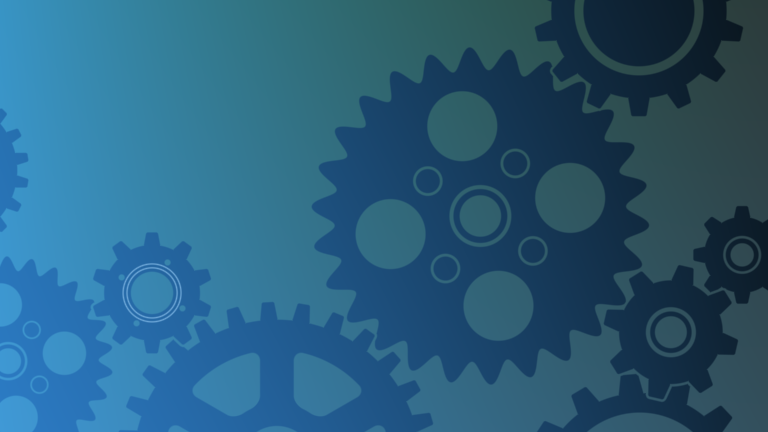
This background is drawn by a Shadertoy shader. Its source:

```glsl
const float TAU = 6.2831853;
const float GAP = 0.006;          // light slit between meshing gears
const float TOOTH_ROOT = 0.27;    // half widths, in shares of the tooth pitch
const float TOOTH_TIP = 0.19;
const float TOOTH_ROUND = 0.004;

// Gradient stops from left to right, for the upper and lower edge
const vec3 SKY_TOP_L = vec3(0.22, 0.58, 0.77);
const vec3 SKY_TOP_M = vec3(0.17, 0.38, 0.31);
const vec3 SKY_TOP_R = vec3(0.17, 0.23, 0.23);
const vec3 SKY_LOW_L = vec3(0.25, 0.60, 0.84);
const vec3 SKY_LOW_M = vec3(0.20, 0.44, 0.57);
const vec3 SKY_LOW_R = vec3(0.20, 0.31, 0.36);
const vec3 GEAR_TOP_L = vec3(0.14, 0.42, 0.66);
const vec3 GEAR_TOP_M = vec3(0.08, 0.22, 0.36);
const vec3 GEAR_TOP_R = vec3(0.03, 0.07, 0.10);
const vec3 GEAR_LOW_L = vec3(0.17, 0.48, 0.77);
const vec3 GEAR_LOW_M = vec3(0.13, 0.36, 0.58);
const vec3 GEAR_LOW_R = vec3(0.05, 0.12, 0.18);
const vec3 PALE_LINE = vec3(0.50, 0.72, 0.90);

vec3 bezier(vec3 a, vec3 b, vec3 c, float t) {
    return mix(mix(a, b, t), mix(b, c, t), t);
}

float disc(vec2 p, float r) { return length(p) - r; }

float ring(vec2 p, float r, float width) {
    return abs(length(p) - r) - 0.5 * width;
}

// Folds the plane into one of n sectors whose middle lies on +x
vec2 fold(vec2 p, float n, float degrees) {
    float pitch = TAU / n;
    float a = atan(p.y, p.x) - radians(degrees);
    a = mod(a + 0.5 * pitch, pitch) - 0.5 * pitch;
    return length(p) * vec2(cos(a), sin(a));
}

// Gear outline with tapered teeth
float cog(vec2 p, float root, float tip, float n, float degrees) {
    vec2 q = fold(p, n, degrees);
    float taper = clamp((q.x - root) / (tip - root), 0.0, 1.0);
    float halfWidth = mix(TOOTH_ROOT, TOOTH_TIP, taper) * TAU * root / n;
    vec2 e = vec2(q.x - tip, abs(q.y) - halfWidth) + TOOTH_ROUND;
    float tooth = min(max(e.x, e.y), 0.0) + length(max(e, 0.0)) - TOOTH_ROUND;
    return min(length(p) - root, tooth);
}

// Gear outline with wavy teeth
float waveCog(vec2 p, float root, float tip, float n, float degrees) {
    float a = n * (atan(p.y, p.x) - radians(degrees));
    float r = length(p), amp = 0.5 * (tip - root);
    float slope = amp * n * sin(a) / max(r, root);
    return (r - 0.5 * (root + tip) - amp * cos(a)) / sqrt(1.0 + slope * slope);
}

// Openings of the wavy wheel: four holes, four rings and a hub
float rosette(vec2 p, float degrees) {
    float d = disc(fold(p, 4.0, degrees) - vec2(0.212, 0.0), 0.081);
    d = min(d, ring(fold(p, 4.0, degrees + 45.0) - vec2(0.146, 0.0), 0.031, 0.0065));
    return min(d, min(disc(p, 0.048), ring(p, 0.067, 0.0093)));
}

// Openings between six spokes, with rounded corners
float spokeWindows(vec2 p) {
    const float ROUND = 0.022;
    vec2 q = fold(p, 6.0, 0.0);
    float r = length(p);
    float side = abs(q.y) * 0.866 - q.x * 0.5 + 0.039;
    vec2 e = vec2(max(r - 0.262, 0.139 - r), side) + ROUND;
    return min(max(e.x, e.y), 0.0) + length(max(e, 0.0)) - ROUND;
}

// Adds a gear with openings and clears a slit around it
float place(float scene, float outline, float openings) {
    return min(max(scene, GAP - outline), max(outline, -openings));
}

void mainImage(out vec4 fragColor, in vec2 fragCoord) {
    float px = 1.0 / iResolution.y;
    vec2 uv = fragCoord / iResolution.xy;
    vec2 p = fragCoord * px;

    // Wavy wheels, large and small
    vec2 q = p - vec2(1.112, 0.5);
    float d = place(9.0, waveCog(q, 0.338, 0.391, 26.0, 93.7), rosette(q, 11.4));
    q = (p - vec2(0.019, 0.164)) / 0.62;
    d = place(d, 0.62 * waveCog(q, 0.338, 0.391, 26.0, 90.7), 0.62 * rosette(q, 8.0));

    // Spoked wheel
    q = p - vec2(0.641, -0.072);
    d = place(d, cog(q, 0.332, 0.373, 28.0, 93.2), min(spokeWindows(q), disc(q, 0.086)));

    // Right side gears
    q = p - vec2(1.479, 0.975);
    d = place(d, cog(q, 0.203, 0.244, 14.0, 270.0), ring(q, 0.139, 0.021));
    q = p - vec2(1.481, -0.144);
    d = place(d, cog(q, 0.234, 0.278, 14.0, 95.0), disc(q, 0.189));
    q = p - vec2(1.718, 0.410);
    d = place(d, cog(q, 0.088, 0.113, 8.0, 90.0), min(disc(q, 0.027), ring(q, 0.041, 0.006)));
    q = p - vec2(1.553, 0.231);
    d = place(d, cog(q, 0.120, 0.156, 8.0, 77.0), min(disc(q, 0.037), ring(q, 0.053, 0.010)));

    // Left side gears
    q = p - vec2(-0.127, 0.606);
    d = place(d, cog(q, 0.167, 0.194, 20.0, 9.0), 1.0);
    q = p - vec2(0.352, 0.322);
    float dots = disc(fold(q, 4.0, 63.0) - vec2(0.079, 0.0), 0.007);
    d = place(d, cog(q, 0.111, 0.140, 10.0, 90.0), min(disc(q, 0.049), dots));
    float lines = min(ring(q, 0.067, 0.003), ring(q, 0.058, 0.003));

    // Colours
    vec3 sky = mix(bezier(SKY_LOW_L, SKY_LOW_M, SKY_LOW_R, uv.x),
                   bezier(SKY_TOP_L, SKY_TOP_M, SKY_TOP_R, uv.x), uv.y);
    vec3 gear = mix(bezier(GEAR_LOW_L, GEAR_LOW_M, GEAR_LOW_R, uv.x),
                    bezier(GEAR_TOP_L, GEAR_TOP_M, GEAR_TOP_R, uv.x), uv.y);
    vec3 col = mix(sky, gear, smoothstep(px, -px, d) * 0.96);
    col = mix(col, PALE_LINE, 0.8 * smoothstep(px, -px, lines));
    fragColor = vec4(col, 1.0);
}
```
